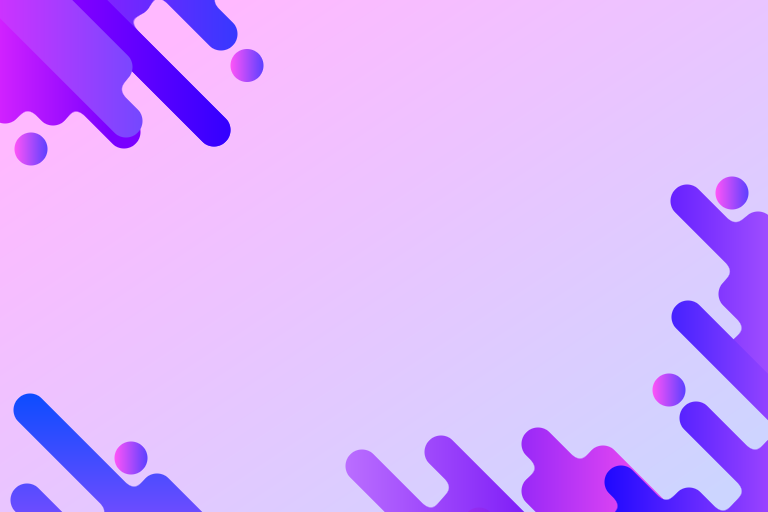
Reproduce this background procedurally as a Shadertoy shader.

```glsl
#define CANVAS vec2(7.68, 5.12)
#define LIMB_RADIUS 0.165
#define FILLET 0.16
#define BALL_RADIUS 0.165
#define SKY_PINK vec3(1.0, 0.725, 1.0)
#define SKY_BLUE vec3(0.8, 0.835, 1.0)
#define BALL_PINK vec3(1.0, 0.33, 0.97)
#define BALL_BLUE vec3(0.36, 0.25, 1.0)

// Union of two distances with a rounded inner corner
float join(float a, float b) {
    vec2 gap = max(FILLET - vec2(a, b), 0.0);
    return max(FILLET, min(a, b)) - length(gap);
}

// Endless diagonal bar with a round tip; side is the way it runs from the tip
float limb(vec2 p, vec2 tip, float side) {
    vec2 axis = side * vec2(sqrt(0.5));
    vec2 q = p - tip;
    return length(q - max(dot(q, axis), 0.0) * axis) - LIMB_RADIUS;
}

// Fuses the first few limbs into one liquid shape
float blob(vec2 p, vec2 tips[4], int count, float side) {
    float d = 1e3;
    for (int i = 0; i < count; i++) d = join(d, limb(p, tips[i], side));
    return d;
}

// Fills a shape with a two-colour gradient and a smooth edge
void paint(inout vec3 col, float d, vec3 from, vec3 to, float t) {
    float pixel = CANVAS.y / iResolution.y;
    float cover = clamp(0.5 - d / pixel, 0.0, 1.0);
    col = mix(col, mix(from, to, clamp(t, 0.0, 1.0)), cover);
}

// Position of x between two stops
float ramp(float a, float b, float x) { return (x - a) / (b - a); }

void topLeft(inout vec3 col, vec2 p) {
    vec2 none = vec2(0.0);
    float drips = blob(p, vec2[4](vec2(1.24, 1.32), vec2(0.53, 1.09), vec2(0.05, 1.07), none), 3, -1.0);
    float fork = blob(p, vec2[4](vec2(2.14, 1.30), vec2(1.35, -0.01), vec2(2.21, 0.34), vec2(2.08, -0.22)), 4, -1.0);
    float lobe = blob(p, vec2[4](vec2(1.26, 1.21), vec2(1.16, 0.67), none, none), 2, -1.0);
    paint(col, drips, vec3(0.82, 0.13, 1.0), vec3(0.48, 0.0, 1.0), ramp(0.0, 1.1, p.x));
    paint(col, fork, vec3(0.49, 0.14, 1.0), vec3(0.22, 0.22, 1.0), ramp(1.1, 2.35, p.x));
    paint(col, limb(p, vec2(2.14, 1.30), -1.0), vec3(0.5, 0.0, 1.0), vec3(0.2, 0.0, 1.0), ramp(0.8, 2.3, p.x));
    paint(col, lobe, vec3(0.8, 0.2, 1.0), vec3(0.46, 0.28, 1.0), ramp(0.0, 1.4, p.x));
}

void bottomLeft(inout vec3 col, vec2 p) {
    float d = blob(p, vec2[4](vec2(0.27, 5.0), vec2(1.11, 5.34), vec2(0.30, 4.10), vec2(1.57, 4.90)), 4, 1.0);
    paint(col, d, vec3(0.05, 0.3, 1.0), vec3(0.42, 0.3, 1.0), ramp(3.94, 5.12, p.y));
}

void bottomEdge(inout vec3 col, vec2 p) {
    vec2 none = vec2(0.0);
    float lilac = blob(p, vec2[4](vec2(3.62, 4.66), vec2(4.54, 5.10), vec2(4.41, 4.52), none), 3, 1.0);
    float magenta = blob(p, vec2[4](vec2(5.38, 4.91), vec2(5.38, 4.44), vec2(6.03, 4.62), none), 3, 1.0);
    paint(col, lilac, vec3(0.73, 0.43, 1.0), vec3(0.5, 0.12, 0.97), ramp(3.46, 5.24, p.x));
    paint(col, limb(p, vec2(4.79, 5.24), 1.0), vec3(0.6, 0.2, 0.93), vec3(0.5, 0.1, 0.95), ramp(4.6, 5.2, p.x));
    paint(col, magenta, vec3(0.6, 0.16, 0.97), vec3(0.88, 0.27, 0.95), ramp(5.22, 6.3, p.x));
}

void rightEdge(inout vec3 col, vec2 p) {
    float upper = blob(p, vec2[4](vec2(7.58, 2.28), vec2(6.87, 2.01), vec2(7.35, 2.94), vec2(7.45, 3.51)), 4, 1.0);
    float low = blob(p, vec2[4](vec2(6.21, 5.29), vec2(6.21, 4.82), vec2(6.89, 5.04), vec2(7.46, 5.14)), 4, 1.0);
    float bar = limb(p, vec2(6.88, 3.17), 1.0);
    low = join(low, limb(p, vec2(6.96, 4.18), 1.0));
    low = join(low, limb(p, vec2(7.78, 4.53), 1.0));
    paint(col, upper, vec3(0.4, 0.13, 1.0), vec3(0.62, 0.3, 1.0), ramp(6.7, 7.68, p.x));
    paint(col, low, vec3(0.12, 0.03, 1.0), vec3(0.6, 0.26, 1.0), ramp(6.04, 7.68, p.x));
    paint(col, bar, vec3(0.27, 0.13, 1.0), vec3(0.57, 0.26, 1.0), ramp(6.7, 7.68, p.x));
}

void balls(inout vec3 col, vec2 p) {
    vec2 centres[5] = vec2[5](vec2(2.47, 0.655), vec2(0.31, 1.49), vec2(1.31, 4.58), vec2(6.69, 3.90), vec2(7.32, 1.93));
    for (int i = 0; i < 5; i++) {
        vec2 q = p - centres[i];
        paint(col, length(q) - BALL_RADIUS, BALL_PINK, BALL_BLUE, 0.5 + 0.5 * q.x / BALL_RADIUS);
    }
}

void mainImage(out vec4 fragColor, in vec2 fragCoord) {
    // Canvas units with y running down
    vec2 uv = fragCoord / iResolution.xy;
    uv.y = 1.0 - uv.y;
    vec2 p = uv * CANVAS;

    // Soft diagonal backdrop
    float t = 0.5 * (uv.x + uv.y);
    vec3 col = mix(SKY_PINK, SKY_BLUE, clamp(ramp(0.15, 0.95, t), 0.0, 1.0));

    topLeft(col, p);
    bottomLeft(col, p);
    bottomEdge(col, p);
    rightEdge(col, p);
    balls(col, p);
    fragColor = vec4(col, 1.0);
}
```
